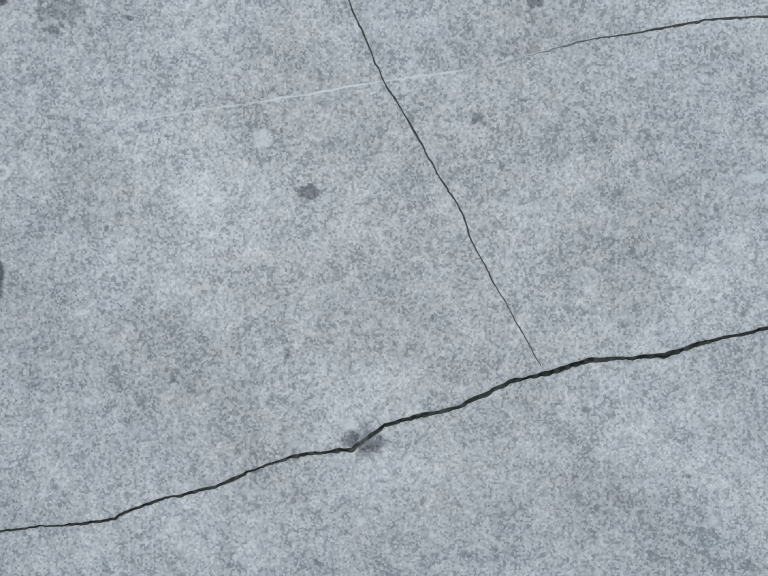
A WebGL 2 fragment shader for this texture:

```glsl
#version 300 es
precision highp float;
// Weathered grey concrete slab with a wide crack, a fine branch and a pale hairline.
uniform vec2 u_resolution;
out vec4 fragColor;

const vec3 CONCRETE = vec3(0.635, 0.670, 0.700);
const vec3 CRACK_DARK = vec3(0.15, 0.17, 0.17);
const vec3 STAIN = vec3(0.34, 0.36, 0.39);
const vec3 CHALK = vec3(0.76, 0.80, 0.83);

// Crack paths, in units of the canvas height
const vec2 MAIN_PATH[18] = vec2[18](
  vec2(-0.01, 0.076), vec2(0.068, 0.086), vec2(0.139, 0.090), vec2(0.200, 0.100),
  vec2(0.218, 0.112), vec2(0.278, 0.132), vec2(0.373, 0.155), vec2(0.451, 0.188),
  vec2(0.521, 0.210), vec2(0.611, 0.220), vec2(0.668, 0.262), vec2(0.799, 0.295),
  vec2(0.885, 0.337), vec2(0.946, 0.351), vec2(1.024, 0.375), vec2(1.155, 0.382),
  vec2(1.215, 0.404), vec2(1.34, 0.432));
const vec2 BRANCH_PATH[10] = vec2[10](
  vec2(0.603, 1.003), vec2(0.628, 0.948), vec2(0.660, 0.871), vec2(0.715, 0.778),
  vec2(0.764, 0.691), vec2(0.802, 0.632), vec2(0.819, 0.580), vec2(0.863, 0.500),
  vec2(0.906, 0.424), vec2(0.938, 0.365));
const vec2 HAIR_PATH[9] = vec2[9](
  vec2(0.226, 0.790), vec2(0.434, 0.820), vec2(0.660, 0.858), vec2(0.799, 0.878),
  vec2(0.903, 0.899), vec2(1.024, 0.931), vec2(1.146, 0.950), vec2(1.224, 0.965),
  vec2(1.34, 0.973));

vec3 hash3(vec2 p) {
  vec3 q = fract(p.xyx * vec3(0.1031, 0.1030, 0.0973));
  q += dot(q, q.yxz + 33.33);
  return fract((q.xxy + q.yzz) * q.zyx);
}

// Cellular noise, -0.5 to 0.5: soft blobs at low hardness, crisp grains at high
float cells(vec2 p, float hardness) {
  vec2 cell = floor(p), f = fract(p);
  float sum = 0.0, total = 0.0001;
  for (int y = -1; y <= 1; y++)
    for (int x = -1; x <= 1; x++) {
      vec2 o = vec2(x, y);
      vec3 h = hash3(cell + o + 57.0);
      vec2 d = o + h.xy - f;
      float w = exp(-hardness * dot(d, d));
      sum += w * h.z;
      total += w;
    }
  return sum / total - 0.5;
}

float segment(vec2 p, vec2 a, vec2 b) {
  vec2 ab = b - a;
  return length(p - a - ab * clamp(dot(p - a, ab) / dot(ab, ab), 0.0, 1.0));
}

#define TRACE(d, p, path) for (int i = 0; i < path.length() - 1; i++) d = min(d, segment(p, path[i], path[i + 1]))

float stroke(float d, float halfWidth, float px) {
  return 1.0 - smoothstep(halfWidth - px, halfWidth + px, d);
}

// Ragged elliptical mark
float spot(vec2 p, vec2 centre, vec2 radius, float rough) {
  return 1.0 - smoothstep(0.4, 1.15, length((p - centre) / radius) + rough);
}

// Small marks placed at random, one candidate per grid cell
float scatter(vec2 p, float grid, float chance, float seed, float rough) {
  vec2 cell = floor(p * grid);
  vec3 h = hash3(cell + seed), k = hash3(cell + seed + 91.0);
  vec2 d = fract(p * grid) - 0.25 - 0.5 * h.xy;
  return step(h.z, chance) * spot(d, vec2(0.0), 0.04 + 0.12 * k.xy, rough) * k.z;
}

void main() {
  float px = 0.75 / u_resolution.y;
  vec2 p = gl_FragCoord.xy / u_resolution.y;
  p.x *= 4.0 / 3.0 * u_resolution.y / u_resolution.x;

  // Grain and broad mottling
  float grain = cells(p * 270.0, 7.0);
  float coarse = cells(p * 125.0, 4.0);
  float blotch = cells(p * 26.0, 4.0);
  float cloud = cells(p * 7.0, 3.0);
  float rough = 1.1 * blotch + 1.2 * coarse;
  float tone = 0.145 * grain + 0.075 * coarse + 0.04 * cells(p * 58.0, 4.0);
  tone += 0.055 * blotch + 0.08 * cloud + 0.03 * cells(p * 3.0 + 9.0, 3.0);
  tone -= 0.035 * smoothstep(0.1, 0.5, -grain - 0.6 * coarse - 0.5 * blotch);
  vec3 col = CONCRETE + tone * vec3(1.02, 1.0, 0.98);
  float warm = spot(p, vec2(0.68, 0.55), vec2(0.6, 0.5), cloud);
  col += vec3(0.005, 0.0, -0.006) * (warm + cells(p * 40.0, 5.0));
  col -= 0.02 * spot(p, vec2(0.0, 1.0), vec2(0.5, 0.35), cloud);

  // Scattered pits and pale chips
  col = mix(col, STAIN, 0.5 * scatter(p, 19.0, 0.25, 5.0, rough));
  col = mix(col, CHALK, 0.7 * scatter(p, 23.0, 0.18, 43.0, rough));

  // Larger stains
  float stain = 0.55 * spot(p, vec2(0.536, 0.667), vec2(0.017, 0.010), rough);
  stain += 0.45 * spot(p, vec2(0.832, 0.793), vec2(0.013, 0.016), rough);
  stain += 0.35 * spot(p, vec2(0.107, 0.982), vec2(0.045, 0.035), rough);
  stain += 0.85 * spot(p, vec2(-0.004, 0.522), vec2(0.014, 0.045), 0.3 * rough);
  stain += 0.9 * spot(p, vec2(0.0, 1.0), vec2(0.019, 0.016), 0.3 * rough);
  stain += 0.5 * spot(p, vec2(0.93, 0.997), vec2(0.025, 0.014), rough);
  stain += 0.6 * spot(p, vec2(0.731, 0.184), vec2(0.010, 0.014), rough);
  stain += 0.5 * spot(p, vec2(0.495, 0.382), vec2(0.007, 0.02), rough);
  col = mix(col, STAIN + 0.5 * tone, min(stain, 1.0));

  // Chalky marks
  float chalk = spot(p, vec2(0.609, 0.265), vec2(0.011, 0.026), rough);
  chalk += spot(p, vec2(0.455, 0.760), vec2(0.012, 0.012), rough);
  chalk += spot(p, vec2(0.719, 0.192), vec2(0.008, 0.016), rough);
  chalk += spot(p, vec2(0.627, 0.093), vec2(0.014, 0.014), rough);
  chalk += spot(p, vec2(1.312, 0.691), vec2(0.026, 0.010), rough);
  chalk += stroke(abs(length(p - vec2(0.003, 0.700)) - 0.011), 0.003, 0.002);
  col = mix(col, CHALK, 0.65 * min(chalk, 1.0));

  // Hairline: pale on the left, opening into a dark crack on the right
  vec2 bent = p + 0.003 * vec2(cells(p * 60.0, 5.0), cells(p * 60.0 + 31.0, 5.0) + 0.7 * coarse);
  float hair = 9.0, branch = 9.0, gap = 9.0;
  TRACE(hair, bent, HAIR_PATH);
  float pale = smoothstep(0.2, 0.32, p.x) * (1.0 - smoothstep(0.9, 1.05, p.x));
  col = mix(col, CHALK, (0.7 + blotch) * pale * stroke(hair, 0.0017, px));
  float upper = segment(bent, vec2(1.18, 0.968), vec2(1.34, 0.993));
  col = mix(col, CHALK, 0.5 * stroke(upper, 0.002, px));
  float open = smoothstep(0.85, 1.15, p.x);
  float hairWidth = (0.0007 + 0.0010 * open) * (1.0 + blotch + coarse);
  col = mix(col, CRACK_DARK, (0.4 + 0.4 * open) * smoothstep(0.8, 0.95, p.x) * stroke(hair, hairWidth, px));

  // Fine branch
  TRACE(branch, bent, BRANCH_PATH);
  col *= 1.0 - 0.06 * stroke(branch, 0.002, 0.003);
  float branchWidth = mix(0.0006, 0.0013, smoothstep(0.35, 0.75, p.y)) * (1.0 + 0.6 * blotch + 0.6 * coarse);
  col = mix(col, CRACK_DARK, 0.8 * stroke(branch, branchWidth, px));

  // Broken pocket and the wide crack through it
  float pocket = max(spot(p, vec2(0.642, 0.229), vec2(0.035, 0.033), 0.35 * rough),
                     spot(p, vec2(0.611, 0.237), vec2(0.021, 0.018), 0.35 * rough));
  col = mix(col, STAIN + 0.03 + tone, 0.85 * pocket);
  TRACE(gap, bent, MAIN_PATH);
  float width = mix(0.0018, 0.0035, smoothstep(0.15, 1.0, p.x)) * (1.0 + 0.8 * blotch + 0.6 * coarse);
  float bridge = spot(p, vec2(0.628, 0.233), vec2(0.016, 0.014), 0.0);
  col *= 1.0 - 0.10 * stroke(gap, width + 0.001, 0.004);
  col = mix(col, CRACK_DARK + 0.2 * coarse, 0.95 * (1.0 - 0.6 * bridge) * stroke(gap, width, px));

  fragColor = vec4(clamp(col, 0.0, 1.0), 1.0);
}
```
